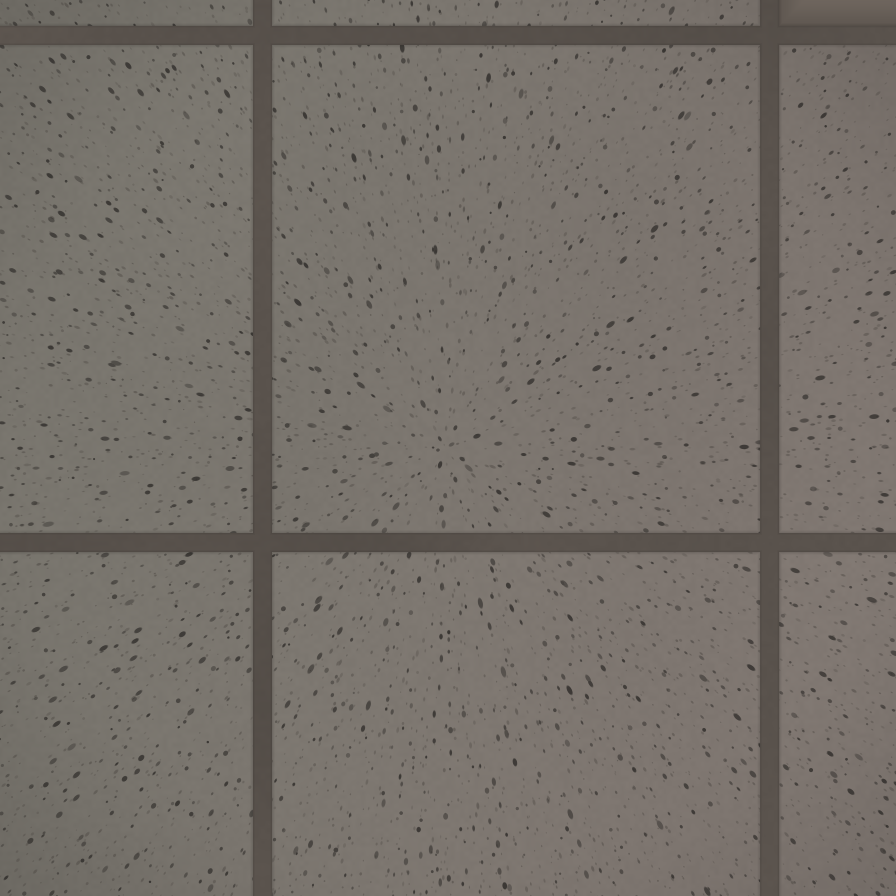
This texture is drawn by a Shadertoy shader. Its source:

```glsl
// Speckled mineral-fibre ceiling tiles held in a flat grey-brown metal grid.

float hash(vec2 p) {
    return fract(sin(dot(p, vec2(127.1, 311.7))) * 43758.545);
}

float noise(vec2 p) {
    vec2 i = floor(p), f = fract(p);
    f = f * f * (3.0 - 2.0 * f);
    return mix(mix(hash(i), hash(i + vec2(1, 0)), f.x),
               mix(hash(i + vec2(0, 1)), hash(i + vec2(1, 1)), f.x), f.y);
}

// Scattered pits, stretched along rays from the canvas centre
float pits(vec2 uv, float cells, float density, float size, float px) {
    float cover = 0.0;
    vec2 home = floor(uv * cells);
    for (int y = -1; y <= 1; y++)
    for (int x = -1; x <= 1; x++) {
        vec2 id = home + vec2(x, y);
        vec2 seed = id + cells;
        if (hash(seed + 3.7) > density) continue;
        vec2 pos = (id + vec2(hash(seed), hash(seed + 19.3))) / cells;
        vec2 ray = normalize(pos - vec2(0.497, 0.5) + 1e-4);
        vec2 d = uv - pos;
        d = vec2(dot(d, ray), dot(d, vec2(-ray.y, ray.x)));
        d.x /= 1.0 + 1.3 * hash(seed + 41.1);
        float big = hash(seed + 67.9);
        float radius = size * mix(0.5, 1.25, big * big);
        float dotMask = 1.0 - smoothstep(radius - 0.6 * px, radius + 0.6 * px, length(d));
        cover = max(cover, dotMask * mix(0.45, 1.0, hash(seed + 83.3)));
    }
    return cover;
}

void mainImage(out vec4 fragColor, in vec2 fragCoord) {
    vec2 uv = fragCoord / iResolution.xy;
    float px = 1.0 / iResolution.y;

    // Grid: signed distance to the nearest bar on each axis
    vec2 cell = (uv - vec2(0.293, 0.3945)) / 0.566;
    vec2 barDist = abs(fract(cell + 0.5) - 0.5) * 0.566 - 0.0107;
    float edge = min(barDist.x, barDist.y);
    vec2 tile = floor(cell);

    // Tile face: cool on the left, warm on the right, with soft mottling
    vec3 face = mix(vec3(0.478, 0.464, 0.434), vec3(0.498, 0.465, 0.442),
                    smoothstep(0.0, 1.0, uv.x + 0.25 * (0.5 - uv.y)));
    face *= 0.985 + 0.03 * noise(uv * 4.0) + 0.02 * (hash(tile) - 0.5);
    face *= 1.0 + 0.03 * (noise(uv * 190.0) - 0.5);
    face *= 1.0 - 0.1 * smoothstep(0.45, 0.75, length(uv - 0.5));

    // Coarse dark pits over fine faint ones
    float coarse = pits(uv, 62.0, 0.5, 0.0022, px);
    float fine = pits(uv, 95.0, 0.5, 0.0013, px);
    vec3 speckled = mix(face, vec3(0.29, 0.27, 0.25), 0.5 * fine);
    speckled = mix(speckled, vec3(0.17, 0.16, 0.15), 0.8 * coarse);

    // The top right panel is a plain, darker sheet
    float plain = step(0.5, tile.x) * step(0.5, tile.y);
    vec3 sheet = vec3(0.43, 0.395, 0.365) * (0.88 + 0.12 * smoothstep(0.0, 0.03, edge));
    vec3 color = mix(speckled, sheet, plain);

    // Narrow contact shadow beside the bars
    color *= 1.0 - 0.1 * (1.0 - smoothstep(0.0, 0.004, edge));

    // Bars with slight tonal drift and darker rims
    vec3 bar = vec3(0.345, 0.318, 0.295) * (0.95 + 0.1 * noise(uv * 5.0 + 7.0));
    bar *= 1.0 + 0.03 * (noise(uv * 150.0) - 0.5);
    bar *= 1.0 - 0.09 * smoothstep(-0.003, 0.0, edge);
    color = mix(bar, color, smoothstep(-0.6 * px, 0.6 * px, edge));

    fragColor = vec4(color, 1.0);
}
```
